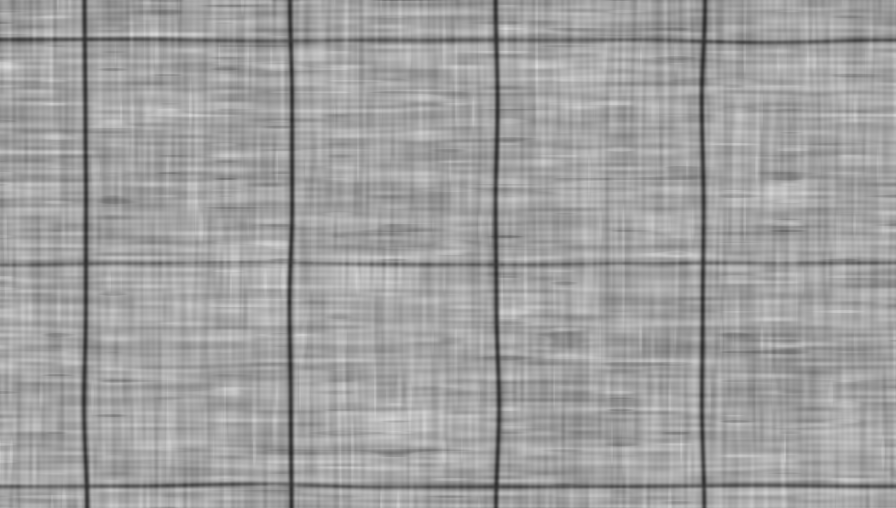
This texture is drawn by a Shadertoy shader. Its source:

```glsl
// Grey woven cloth with a dark windowpane check, four stripes by three.
// Stretched value noise makes the warp and weft threads with their slubs;
// soft, slightly wandering stripes are then darkened over the weave.

const vec2 CHECK_PERIOD = vec2(0.4055, 0.438);  // in canvas heights
const vec2 CHECK_START = vec2(0.168, 0.044);
const float THREADS = 82.0;                     // threads per canvas height
const float TAU = 6.2831853;
const vec3 CLOTH = vec3(0.642);
const vec3 INK = vec3(0.17);

float hash(vec2 p) {
    vec3 q = fract(p.xyx * 0.1031);
    q += dot(q, q.yzx + 33.33);
    return fract((q.x + q.y) * q.z);
}

float noise(vec2 p) {
    vec2 cell = floor(p);
    vec2 f = fract(p);
    f = f * f * (3.0 - 2.0 * f);
    float low = mix(hash(cell), hash(cell + vec2(1, 0)), f.x);
    float high = mix(hash(cell + vec2(0, 1)), hash(cell + vec2(1, 1)), f.x);
    return mix(low, high, f.y);
}

// Tone of threads lying along q.x and stacked along q.y, centred on zero
float threads(vec2 q, float seed) {
    vec2 s = q + seed;
    float tone = 0.10 * (noise(s * vec2(4.0, 95.0)) - 0.5);
    tone += 0.11 * (noise(s * vec2(13.0, 125.0) + 37.0) - 0.5);
    tone += 0.016 * cos(TAU * (q.y * THREADS + noise(s * vec2(3.0, 9.0))));
    return tone;
}

// Sparse thick yarn pieces: positive where one is present
float slub(vec2 q, float seed) {
    return smoothstep(0.80, 0.98, noise((q + seed) * vec2(9.0, 88.0)));
}

// Soft stripe profile, never narrower than a pixel
float stripe(float dist, float width, float pixel) {
    float w = max(width, pixel);
    return exp(-dist * dist / (w * w));
}

// Signed distance to the nearest repeated stripe
float stripeDistance(float x, float start, float period) {
    return (fract((x - start) / period + 0.5) - 0.5) * period;
}

void mainImage(out vec4 fragColor, in vec2 fragCoord) {
    vec2 p = fragCoord / iResolution.y;
    float pixel = 1.0 / iResolution.y;
    vec2 index = floor((p - CHECK_START) / CHECK_PERIOD + 0.5);

    // Weave: weft runs across, warp runs down
    float weft = threads(p, 3.7);
    float warp = threads(p.yx, 11.3);
    float tone = 1.15 * weft + 0.8 * warp;
    tone -= 0.11 * slub(p, 21.0);
    tone += 0.08 * slub(p, 29.0) + 0.06 * slub(p.yx, 41.0);
    tone += 0.03 * (noise(p * 6.0 + 5.0) - 0.5);
    vec3 color = CLOTH + tone;

    // Stripes wander a little along their length
    vec2 drift = vec2(noise(vec2(p.y * 5.0, index.x + 60.0)),
                      noise(vec2(p.x * 4.0, index.y + 80.0))) - 0.5;
    vec2 q = p + 0.007 * drift;
    float dx = stripeDistance(q.x, CHECK_START.x, CHECK_PERIOD.x);
    float dy = stripeDistance(q.y, CHECK_START.y, CHECK_PERIOD.y);

    // Crossing threads vary the ink; every other horizontal stripe is faint
    float faint = mod(index.y, 2.0);
    float downInk = 0.86 + 0.10 * (hash(vec2(index.x, 7.0)) - 0.5) - 1.2 * weft;
    float acrossInk = mix(0.60, 0.46, faint) - 1.2 * warp;
    acrossInk *= 0.8 + 0.4 * noise(vec2(p.x * 9.0, index.y + 90.0));
    float down = downInk * stripe(dx, 0.0054, pixel);
    float across = acrossInk * stripe(dy, mix(0.0050, 0.0042, faint), pixel);

    // A pale thread beside each horizontal stripe
    color += 0.05 * stripe(dy - 0.013, 0.004, pixel) * noise(p * vec2(6.0, 1.0));
    color = mix(color, INK, clamp(across, 0.0, 1.0));
    color = mix(color, INK, clamp(down, 0.0, 1.0));
    fragColor = vec4(clamp(color, 0.0, 1.0), 1.0);
}
```
